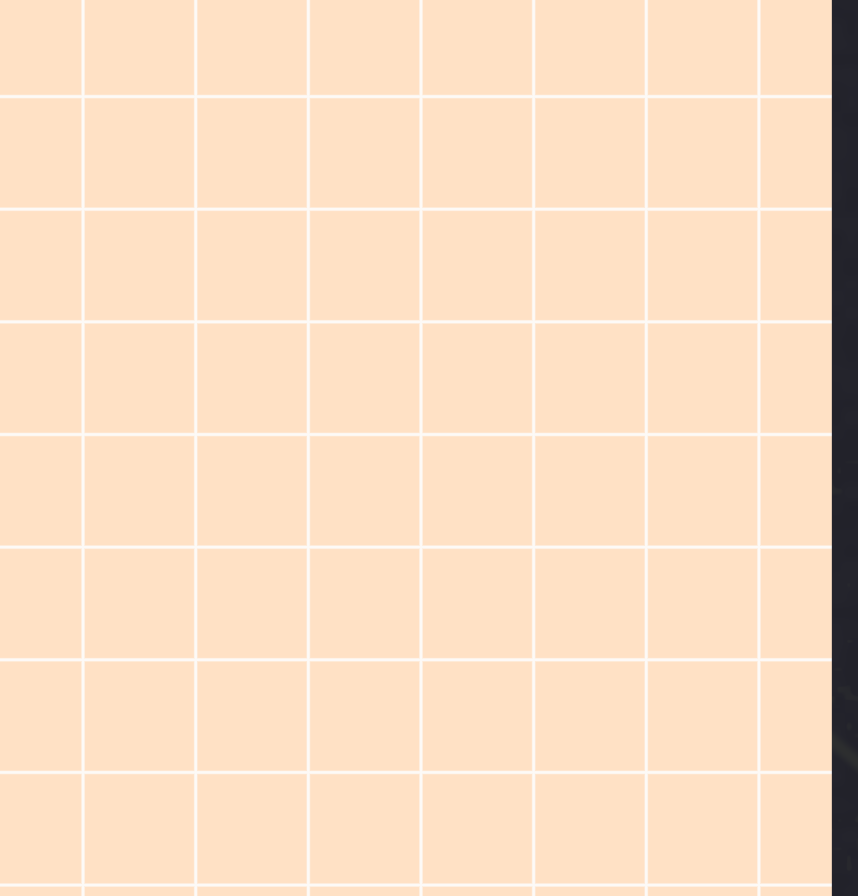
Give the GLSL for this pattern, as a Shadertoy shader.

```glsl
// Peach paper with a fine white square grid, ending at a dark smudged strip on the right.

const vec3 PAPER = vec3(1.0, 0.882, 0.773);
const vec3 LINE = vec3(0.992, 0.980, 0.970);
const vec3 STRIP = vec3(0.137, 0.137, 0.169);
const vec3 SMUDGE = vec3(0.175, 0.180, 0.185);

// All lengths are fractions of the canvas height.
const float PITCH = 0.12572;
const vec2 GRID_ORIGIN = vec2(0.0927, 0.0122);
const float LINE_WIDTH = 0.0035;
const float STRIP_LEFT = 0.9284;

float hash(vec2 p) {
    return fract(sin(dot(p, vec2(127.1, 311.7))) * 43758.5453);
}

float valueNoise(vec2 p) {
    vec2 cell = floor(p);
    vec2 f = fract(p);
    f = f * f * (3.0 - 2.0 * f);
    float low = mix(hash(cell), hash(cell + vec2(1.0, 0.0)), f.x);
    float high = mix(hash(cell + vec2(0.0, 1.0)), hash(cell + 1.0), f.x);
    return mix(low, high, f.y);
}

// Distance to the nearest line of a square grid.
float gridDistance(vec2 p, float pitch) {
    vec2 d = abs(fract(p / pitch + 0.5) - 0.5) * pitch;
    return min(d.x, d.y);
}

float segmentDistance(vec2 p, vec2 a, vec2 b) {
    vec2 ab = b - a;
    float t = clamp(dot(p - a, ab) / dot(ab, ab), 0.0, 1.0);
    return length(p - a - ab * t);
}

// Soft coverage of a shape of the given radius.
float coverage(float dist, float radius, float soft) {
    return 1.0 - smoothstep(radius - soft, radius + soft, dist);
}

vec3 paperColor(vec2 p, float pixel) {
    float d = gridDistance(p - GRID_ORIGIN, PITCH);
    return mix(PAPER, LINE, coverage(d, 0.5 * LINE_WIDTH, pixel));
}

vec3 stripColor(vec2 p) {
    // Faint mottling
    vec3 color = STRIP + 0.012 * (valueNoise(p * 60.0) - 0.5);

    // Diagonal streak and small worn patches
    float streak = segmentDistance(p, vec2(0.925, 0.176), vec2(0.965, 0.143));
    float wear = coverage(streak, 0.007, 0.006);
    float patches = smoothstep(0.8, 0.95, valueNoise(p * 95.0 + 7.0));
    patches *= smoothstep(0.55, 0.45, p.y);
    return mix(color, SMUDGE, max(wear, 0.5 * patches));
}

void mainImage(out vec4 fragColor, in vec2 fragCoord) {
    float pixel = 1.0 / iResolution.y;
    vec2 p = fragCoord * pixel;

    // Paper meets the strip at a straight edge
    float edge = smoothstep(-0.7 * pixel, 0.7 * pixel, p.x - STRIP_LEFT);
    vec3 color = mix(paperColor(p, pixel), stripColor(p), edge);
    fragColor = vec4(color, 1.0);
}
```
